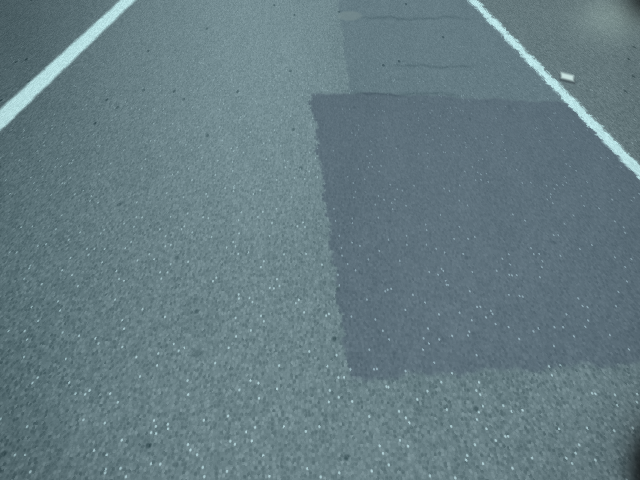
This texture is drawn by a Shadertoy shader. Its source:

```glsl
float hash(vec2 p) {
    p = fract(p * vec2(0.1031, 0.1137));
    p += dot(p, p.yx + 33.33);
    return fract((p.x + p.y) * p.x * 7.31 + p.y * 5.17);
}

// Returns distance to the nearest cell point and that cell's random value.
vec2 cellular(vec2 p) {
    vec2 base = floor(p);
    vec2 nearest = vec2(9.0, 0.0);
    for (int j = -1; j <= 1; j++) {
        for (int i = -1; i <= 1; i++) {
            vec2 id = base + vec2(i, j);
            vec2 point = id + 0.15 + 0.7 * vec2(hash(id), hash(id + 71.7));
            float d = length(p - point);
            if (d < nearest.x) nearest = vec2(d, hash(id + 137.3));
        }
    }
    return nearest;
}

float waves(float t) {
    return 0.5 * sin(t) + 0.3 * sin(2.3 * t + 1.7) + 0.2 * sin(5.1 * t + 0.6);
}

float mottle(vec2 p) {
    return waves(p.x + 1.4 * sin(p.y * 0.8)) * waves(p.y + 1.2 * sin(p.x * 0.7) + 2.0);
}

float fill(float d, float soft) {
    return 1.0 - smoothstep(-soft, soft, d);
}

float glow(vec2 p, vec2 center, vec2 radius) {
    vec2 q = (p - center) / radius;
    return exp(-dot(q, q));
}

// Signed distance to a strip whose half width varies from a to b.
float taperedLine(vec2 p, vec2 a, vec2 b, float widthA, float widthB) {
    vec2 ab = b - a;
    float t = dot(p - a, ab) / dot(ab, ab);
    return length(p - a - ab * t) - mix(widthA, widthB, clamp(t, 0.0, 1.0));
}

float boxDistance(vec2 p, vec2 halfSize) {
    vec2 q = abs(p) - halfSize;
    return length(max(q, 0.0)) + min(max(q.x, q.y), 0.0);
}

// Thin horizontal seam with a wandering height.
float seam(vec2 p, vec2 center, float halfLength) {
    float y = p.y - center.y - 0.004 * waves(p.x * 45.0 + center.y * 30.0);
    float ends = 1.0 - smoothstep(0.6, 1.0, abs(p.x - center.x) / halfLength);
    return ends * exp(-y * y / 0.000008);
}

void mainImage(out vec4 fragColor, in vec2 fragCoord) {
    vec2 p = fragCoord / iResolution.y;
    float px = 1.0 / iResolution.y;

    // Perspective coordinates, finer toward the far end
    float depth = 1.55 - p.y;
    vec2 ground = vec2((p.x - 0.642) / depth, log(depth));
    vec2 stone = cellular(ground * vec2(205.0, 160.0) + 300.0);
    vec2 fine = cellular(ground * vec2(330.0, 260.0) + 700.0);
    vec2 pit = cellular(ground * 34.0 + 90.0);
    float near = smoothstep(1.15, 0.1, p.y);

    // Broad light on the asphalt
    vec3 color = vec3(0.405, 0.49, 0.512);
    color += vec3(0.060, 0.070, 0.070) * glow(p, vec2(0.54, 0.88), vec2(0.27, 0.48));
    color += vec3(0.018, 0.022, 0.020) * glow(p, vec2(0.65, 0.1), vec2(0.45, 0.3));
    color -= vec3(0.075, 0.080, 0.080) * glow(p, vec2(-0.05, 1.0), vec2(0.27, 0.35));
    color -= vec3(0.055, 0.048, 0.048) * glow(p, vec2(-0.05, 0.25), vec2(0.28, 0.55));

    // Darker resurfaced areas with ragged borders
    float rag = 0.006 * waves(p.y * 62.0) + 0.0035 * waves(p.y * 190.0) + 0.004 * (stone.y - 0.5);
    float patchLeft = 0.757 - 0.137 * p.y + rag;
    float patchTop = 0.808 - 0.05 * abs(p.x - 0.76) + 0.003 * waves(p.x * 50.0);
    float patchBottom = 0.210 + 0.057 * (p.x - 0.726) + 0.008 * waves(p.x * 38.0) + 0.006 * (stone.y - 0.5);
    float mainPatch = fill(patchLeft - p.x, 0.003 + px) * fill(p.y - patchTop, 0.004);
    mainPatch *= fill(patchBottom - p.y, 0.009);
    float farLeft = 0.728 - 0.12 * (p.y - 0.81) + 0.5 * rag;
    float farPatch = fill(farLeft - p.x, 0.004) * fill(patchTop - p.y, 0.004);

    float lineDistance = taperedLine(p, vec2(0.984, 1.0), vec2(1.337, 0.637), 0.0065, 0.0105);
    float shoulder = smoothstep(-0.004, 0.004, (p.x - 0.984) * 0.717 + (p.y - 1.0) * 0.697);
    mainPatch *= 1.0 - shoulder;
    farPatch *= 1.0 - shoulder;

    vec3 patchColor = vec3(0.355, 0.428, 0.470);
    patchColor += 0.022 * glow(p, vec2(0.94, 0.48), vec2(0.25, 0.35));
    color = mix(color, patchColor, mainPatch);
    color = mix(color, vec3(0.395, 0.482, 0.515), farPatch * 0.85);

    // Shoulder and its pale dusty corner
    color = mix(color, vec3(0.405, 0.480, 0.495), shoulder * 0.8);
    color += shoulder * vec3(0.13, 0.14, 0.12) * glow(p, vec2(1.28, 0.965), vec2(0.075, 0.05));

    // Aggregate, wear and pits
    float smoothness = 1.0 - 0.5 * mainPatch - 0.3 * farPatch;
    float grain = (stone.y - 0.5) * (1.0 - smoothstep(0.2, 0.75, stone.x));
    color += grain * smoothness * mix(0.05, 0.14, near);
    color += (fine.y - 0.5) * 0.045 * smoothness;
    color += 0.016 * mottle(p * vec2(18.0, 10.0)) + 0.010 * mottle(p * vec2(55.0, 22.0));
    color += vec3(0.18, 0.21, 0.21) * step(0.975, stone.y) * fill(stone.x - 0.32, 0.18) * near;
    color -= 0.12 * step(0.965, pit.y) * fill(pit.x - 0.13, 0.07) * (1.0 - 0.7 * mainPatch);
    color -= 0.07 * glow(p, vec2(0.413, 0.264), vec2(0.010, 0.011));

    // Seams and a worn oval in the far lane
    float seams = seam(p, vec2(0.90, 0.862), 0.10) + seam(p, vec2(0.86, 0.962), 0.14);
    seams += seam(p, vec2(0.84, 0.804), 0.14);
    color -= 0.045 * seams;
    float oval = length((p - vec2(0.729, 0.967)) / vec2(0.024, 0.010)) - 1.0;
    color = mix(color, vec3(0.47, 0.55, 0.56), 0.65 * fill(oval, 0.25));

    // Painted lane edges
    float chip = 0.004 * (stone.y - 0.5) + 0.002 * waves(p.y * 150.0);
    float leftLine = taperedLine(p, vec2(0.267, 1.0), vec2(0.0, 0.75), 0.0105, 0.0165);
    float paint = max(fill(leftLine + 0.4 * chip, 0.002 + px), fill(lineDistance + chip, 0.002 + px));
    vec3 paintColor = vec3(0.76, 0.92, 0.93) + 0.08 * (fine.y - 0.5);
    color = mix(color, paintColor, paint * 0.96);

    // Raised reflector with its shadow
    vec2 marker = p - vec2(1.182, 0.840);
    marker.y += 0.25 * marker.x;
    color = mix(color, vec3(0.24, 0.29, 0.31), 0.7 * fill(boxDistance(marker + vec2(0.0, 0.006), vec2(0.016, 0.006)), 0.003));
    color = mix(color, vec3(0.80, 0.90, 0.89), fill(boxDistance(marker, vec2(0.013, 0.006)), 0.002 + px));

    // Dark lens corners
    color *= 1.0 - 0.85 * glow(p, vec2(1.355, 0.02), vec2(0.045, 0.09));
    color *= 1.0 - 0.75 * glow(p, vec2(1.36, 1.01), vec2(0.055, 0.05));
    color *= 1.0 - 0.12 * smoothstep(0.55, 0.9, length(p - vec2(0.667, 0.5)));
    fragColor = vec4(clamp(color, 0.0, 1.0), 1.0);
}
```
